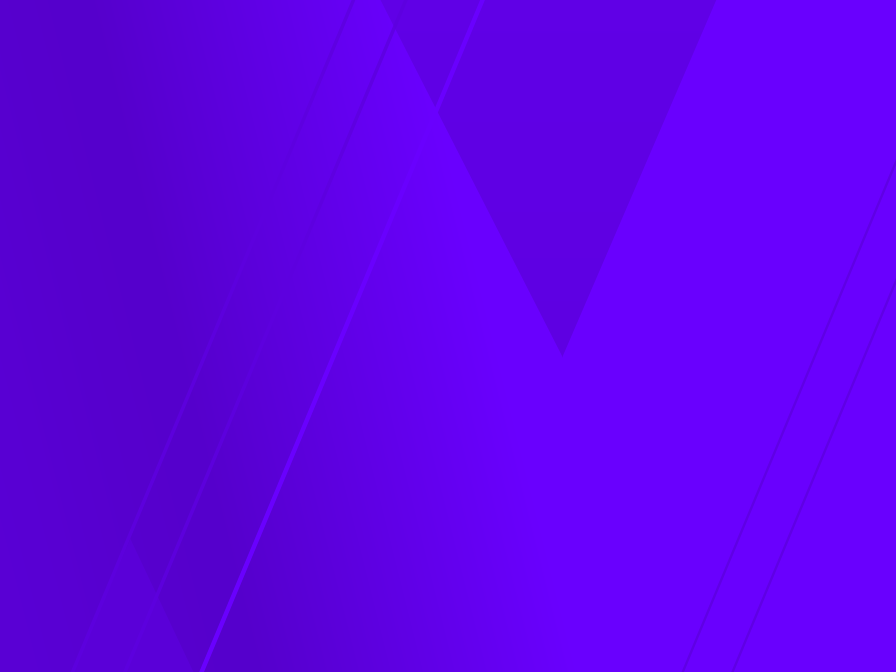
This background is drawn by a WebGL 1 fragment shader. Its source:

```glsl
precision mediump float;

// Flat violet backdrop: a slanted dark-to-bright ramp, two folded wedges
// and a family of parallel diagonal strokes. Every shape is a signed
// distance, in units of the canvas height, and is blended as one tone.

uniform vec2 u_resolution;

const vec3 DEEP_VIOLET = vec3(0.335, 0.0, 0.80);
const vec3 VIVID_VIOLET = vec3(0.412, 0.0, 0.995);
const float STROKE_SLOPE = 0.418;

// Antialiased coverage of a signed distance that is positive inside.
float coverage(float dist, float pixel) {
    return smoothstep(-0.6 * pixel, 0.6 * pixel, dist);
}

// Wedge with its tip at zero, opening towards positive y.
float wedge(vec2 p, float leftSlope, float rightSlope) {
    float leftSide = (p.x + leftSlope * p.y) / length(vec2(1.0, leftSlope));
    float rightSide = (rightSlope * p.y - p.x) / length(vec2(1.0, rightSlope));
    return min(leftSide, rightSide);
}

// Diagonal stroke that meets the bottom edge at x = foot.
float stroke(vec2 p, float foot, float halfWidth) {
    float across = p.x - foot - STROKE_SLOPE * p.y;
    return halfWidth - abs(across) / length(vec2(1.0, STROKE_SLOPE));
}

// Tone of the ramp: darkest in a slanted valley, rising on both sides.
float rampTone(vec2 p) {
    float along = p.x - 0.25 * (1.0 - p.y);
    float rise = clamp((along - 0.139) / 0.469, 0.0, 1.0);
    float leftLift = 0.16 * smoothstep(0.10, -0.22, along);
    return rise + leftLift;
}

void main() {
    float pixel = 1.0 / u_resolution.y;
    vec2 p = gl_FragCoord.xy * pixel;

    float tone = rampTone(p);

    // Large wedge hanging from the top, small one standing on the bottom
    vec2 fromTip = p - vec2(0.837, 0.469);
    float foldTone = mix(0.44, 0.52, clamp(fromTip.y / 0.53, 0.0, 1.0));
    tone = mix(tone, foldTone, coverage(wedge(fromTip, 0.51, 0.431), pixel));

    vec2 belowTip = vec2(p.x - 0.194, 0.198 - p.y);
    tone = mix(tone, 0.24, coverage(wedge(belowTip, 0.434, 0.474), pixel));

    // Two pairs of thin strokes, one on each side
    for (int i = 0; i < 2; i++) {
        float index = float(i);
        float leftStroke = stroke(p, 0.108 + 0.078 * index, 0.0026);
        float rightStroke = stroke(p, 1.016 + 0.074 * index, 0.0018);
        tone = mix(tone, 0.38, 0.85 * coverage(leftStroke, pixel));
        tone = mix(tone, 0.42, 0.85 * coverage(rightStroke, pixel));
    }

    // Bright main stroke
    tone = mix(tone, 1.0, coverage(stroke(p, 0.300, 0.0033), pixel));

    gl_FragColor = vec4(mix(DEEP_VIOLET, VIVID_VIOLET, tone), 1.0);
}
```
